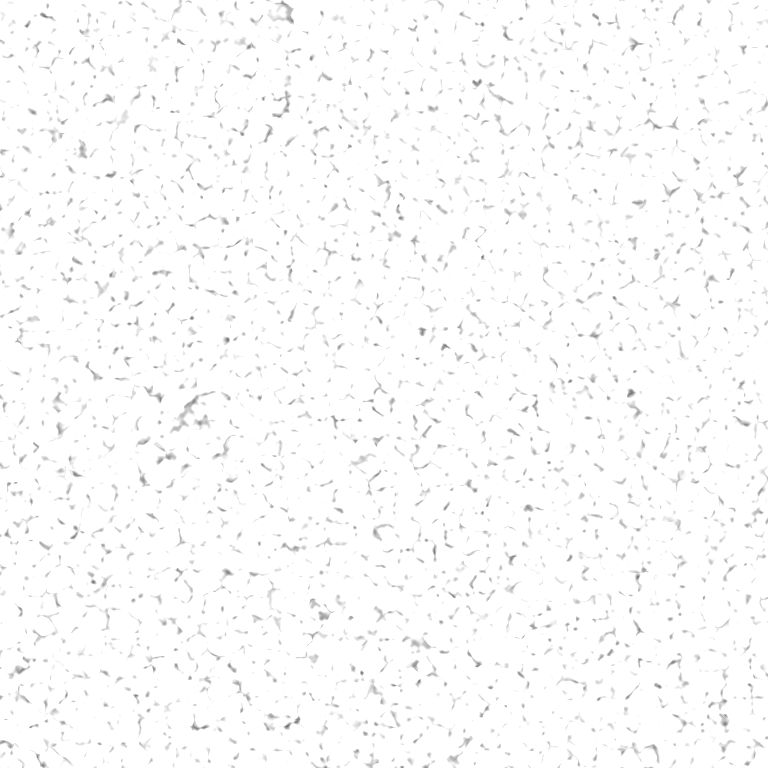
Give the GLSL for this texture, as a WebGL 1 fragment shader.

```glsl
precision highp float;
uniform vec2 u_resolution;

float hash(vec2 p) {
  return fract(sin(dot(p, vec2(127.1, 311.7))) * 43758.5453);
}

vec2 hash2(vec2 p) {
  return vec2(hash(p), hash(p + 57.3));
}

float noise(vec2 p) {
  vec2 i = floor(p);
  vec2 f = fract(p);
  f = f * f * (3.0 - 2.0 * f);
  float low = mix(hash(i), hash(i + vec2(1.0, 0.0)), f.x);
  float high = mix(hash(i + vec2(0.0, 1.0)), hash(i + vec2(1.0, 1.0)), f.x);
  return mix(low, high, f.y);
}

// Gap between the two nearest cell centres: zero on the cell borders
float cellBorder(vec2 p) {
  vec2 cell = floor(p);
  float nearest = 9.0;
  float second = 9.0;
  for (int y = -1; y <= 1; y++) {
    for (int x = -1; x <= 1; x++) {
      vec2 neighbour = cell + vec2(float(x), float(y));
      float d = distance(p, neighbour + hash2(neighbour));
      second = min(second, max(nearest, d));
      nearest = min(nearest, d);
    }
  }
  return second - nearest;
}

void main() {
  vec2 uv = gl_FragCoord.xy / min(u_resolution.x, u_resolution.y);
  vec2 turned = mat2(0.8, 0.6, -0.6, 0.8) * uv;

  // Wobbly network of cell borders
  vec2 warp = vec2(noise(uv * 85.0 + 3.7), noise(uv * 85.0 + 41.2)) - 0.5;
  float border = cellBorder(uv * 35.0 + warp * 0.35);

  // Fine noise breaks the network into short flecks
  float fleck = max(noise(turned * 165.0 + 11.0) - 0.46 - 1.75 * border, 0.0);

  // Flecks differ in strength
  float strength = mix(0.4, 1.2, noise(turned * 60.0 + 19.0));
  gl_FragColor = vec4(vec3(1.0 - fleck * strength), 1.0);
}
```
